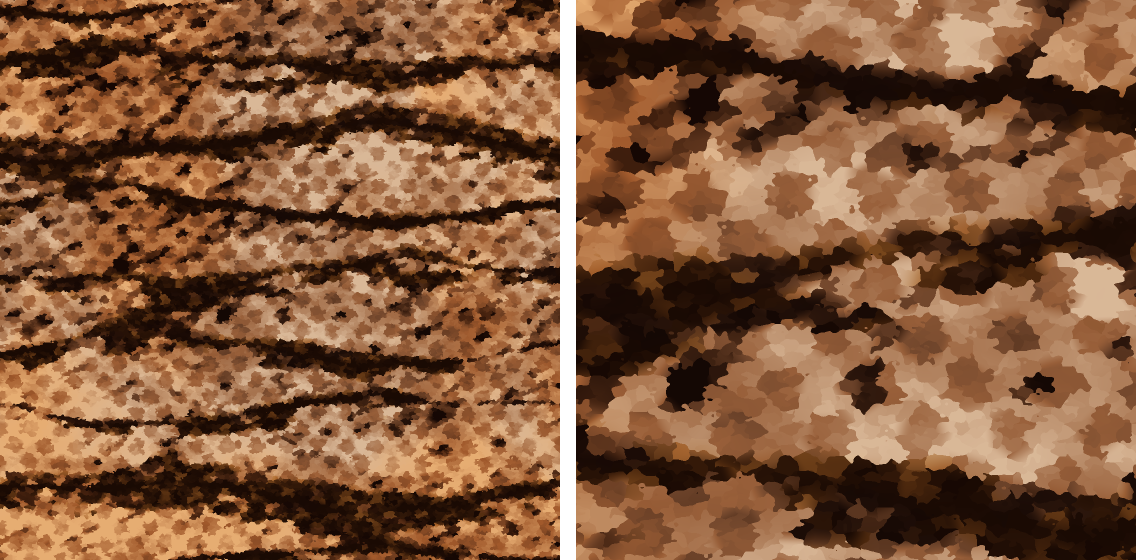
Left, the full canvas; right, a detail of the centre.
This texture is drawn by a Shadertoy shader. Its source:

```glsl
// Painted hide: long pale lens-shaped folds, dark creases between them,
// and a staggered grid of round spots over everything. The scene is sampled
// at the centres of small jittered cells, which gives flat brush dabs.

const float ROWS = 8.0;                      // fold rows per canvas height
const vec2  SPOT_PITCH = vec2(0.054, 0.058); // staggered spot grid
const float SPOT_PALE = 0.0140;              // spot radius on pale folds
const float SPOT_DARK = 0.0190;              // spot radius in dark bands
const vec2  DAB_DENSITY = vec2(105.0, 140.0);
const float DAB_FLATNESS = 0.85;
const float PALE_TONE = 0.86;
const float DARK_TONE = 0.27;
const vec3  WARM_TINT = vec3(1.05, 0.94, 0.80);
const vec3  COOL_TINT = vec3(0.99, 1.00, 1.06);
const vec3  OCHRE_TINT = vec3(1.12, 1.08, 0.72);

const vec3 RAMP[6] = vec3[6](
    vec3(0.08, 0.03, 0.015), vec3(0.26, 0.14, 0.07), vec3(0.44, 0.27, 0.16),
    vec3(0.60, 0.37, 0.21),  vec3(0.71, 0.52, 0.36), vec3(0.86, 0.72, 0.56));

float hash(vec2 p) {
    vec3 q = fract(vec3(p.xyx) * 0.1031);
    q += dot(q, q.yzx + 33.33);
    return fract((q.x + q.y) * q.z);
}

float noise(vec2 p) {
    vec2 i = floor(p), f = fract(p);
    f = f * f * (3.0 - 2.0 * f);
    return mix(mix(hash(i), hash(i + vec2(1, 0)), f.x),
               mix(hash(i + vec2(0, 1)), hash(i + vec2(1, 1)), f.x), f.y);
}

float fbm(vec2 p) {
    float sum = 0.0, amp = 0.533;
    for (int i = 0; i < 4; i++) {
        sum += amp * noise(p);
        p = mat2(1.6, 1.2, -1.2, 1.6) * p + 17.3;
        amp *= 0.5;
    }
    return sum;
}

// Position of the nearest brush dab centre, with ragged cell borders
vec2 dabCentre(vec2 uv) {
    vec2 p = uv * DAB_DENSITY;
    p += 0.7 * (vec2(noise(p * 2.3), noise(p * 2.3 + 41.0)) - 0.5);
    vec2 cell = floor(p), best = p;
    float nearest = 9.0;
    for (int y = -1; y <= 1; y++)
    for (int x = -1; x <= 1; x++) {
        vec2 c = cell + vec2(x, y);
        vec2 centre = c + vec2(hash(c), hash(c + 71.7));
        float d = distance(p, centre);
        if (d < nearest) { nearest = d; best = centre; }
    }
    return best / DAB_DENSITY;
}

// x: depth inside the nearest fold, y: depth in the second, z: height in fold
vec3 folds(vec2 p) {
    vec3 f = vec3(-1.0, -1.0, 0.0);
    for (float i = -1.0; i <= ROWS; i++) {
        float id = mod(i, ROWS);
        float r = hash(vec2(id, 3.7)), s = hash(vec2(id, 9.1));
        float halfLength = mix(0.46, 0.56, s);
        float halfHeight = mix(0.060, 0.082, r);
        float dx = fract(p.x - 0.22 - 0.5 * id - 0.22 * (r - 0.5) + 0.5) - 0.5;
        float dy = p.y - (i + 0.5 + 0.3 * (s - 0.5)) / ROWS - 0.05 * (r - 0.5) * dx;
        float depth = halfHeight * (1.0 - dx * dx / (halfLength * halfLength)) - abs(dy);
        if (depth > f.x) f = vec3(depth, f.x, dy);
        else f.y = max(f.y, depth);
    }
    return f;
}

float spotDistance(vec2 p) {
    vec2 g = p / SPOT_PITCH;
    return min(length((fract(g) - 0.5) * SPOT_PITCH),
               length((fract(g + 0.5) - 0.5) * SPOT_PITCH));
}

vec3 ramp(float tone) {
    float t = clamp(tone, 0.0, 1.0) * 5.0;
    int i = min(int(t), 4);
    return mix(RAMP[i], RAMP[i + 1], t - float(i));
}

vec3 paint(vec2 uv) {
    vec2 p = mix(uv, dabCentre(uv), DAB_FLATNESS);
    vec2 bend = vec2(fbm(p * 5.0), fbm(p * 5.0 + 23.0)) - 0.5;
    vec3 f = folds(p + vec2(0.05, 0.045) * bend);

    // Pale folds: crisp lower edge, broken upper edge
    float mottle = fbm(p * vec2(14.0, 38.0) + 5.0) - 0.5;
    float upper = smoothstep(-0.01, 0.04, f.z);
    float pale = smoothstep(-0.005, 0.005, f.x - 0.004 * upper + mottle * mix(0.02, 0.12, upper));
    float crease = 1.0 - smoothstep(0.002, 0.008, 0.5 * (f.x - f.y) + 0.02 * mottle);

    // Tone of each zone, with cream streaks in the dark and dark flecks in the pale
    float grain = hash(floor(dabCentre(uv) * 4096.0)) - 0.5;
    float region = fbm(p * vec2(3.0, 5.0) + 11.0);
    float light = PALE_TONE + 0.75 * (fbm(p * vec2(20.0, 30.0)) - 0.5) + 0.5 * (region - 0.5);
    float dark = DARK_TONE + 0.35 * mottle;
    float streak = smoothstep(0.56, 0.64, fbm(p * vec2(20.0, 55.0) + 31.0));
    dark += 0.42 * streak * smoothstep(0.45, 0.58, region);
    vec2 slant = mat2(0.88, -0.47, 0.47, 0.88) * p;
    float fleck = smoothstep(0.72, 0.80, noise(slant * vec2(34.0, 72.0)) + 0.35 * (0.5 - region));

    // Spots
    float spot = spotDistance(p + 0.012 * bend);
    float paleSpot = 1.0 - smoothstep(SPOT_PALE - 0.001, SPOT_PALE + 0.001, spot);
    float darkSpot = 1.0 - smoothstep(SPOT_DARK - 0.001, SPOT_DARK + 0.001, spot);
    light -= 0.27 * paleSpot + 0.48 * fleck;
    dark = mix(dark, 0.05 + 0.3 * (dark - DARK_TONE), darkSpot);

    float tone = mix(dark, light, pale) + 0.10 * grain;
    tone = mix(tone, 0.01, 0.95 * crease);
    vec3 tint = mix(WARM_TINT, COOL_TINT, smoothstep(0.35, 0.62, fbm(p * 3.5 + 57.0)));
    return ramp(tone) * mix(OCHRE_TINT, tint, max(pale, streak));
}

void mainImage(out vec4 fragColor, in vec2 fragCoord) {
    vec3 sum = vec3(0.0);
    for (int i = 0; i < 4; i++) {
        vec2 offset = vec2(i & 1, i >> 1) * 0.5 - 0.25;
        sum += paint((fragCoord + offset) / iResolution.y);
    }
    fragColor = vec4(sum * 0.25, 1.0);
}
```
